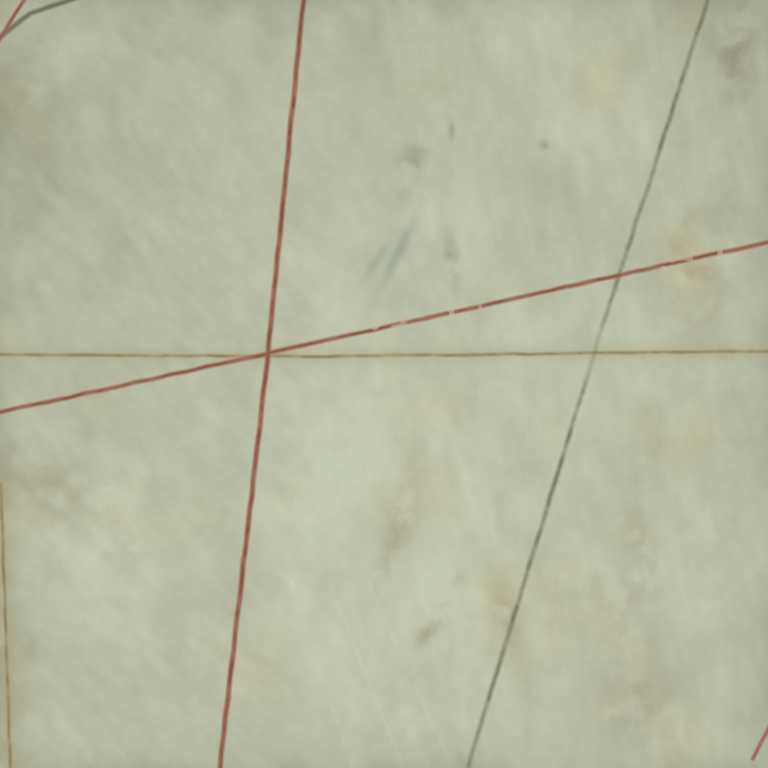
A Shadertoy shader for this texture:

```glsl
float hash(vec2 p) {
    vec3 q = fract(vec3(p.xyx) * 0.1031);
    q += dot(q, q.yzx + 33.33);
    return fract((q.x + q.y) * q.z);
}

float valueNoise(vec2 p) {
    vec2 cell = floor(p), f = fract(p);
    f = f * f * (3.0 - 2.0 * f);
    float low = mix(hash(cell), hash(cell + vec2(1, 0)), f.x);
    float high = mix(hash(cell + vec2(0, 1)), hash(cell + 1.0), f.x);
    return mix(low, high, f.y);
}

float fbm(vec2 p) {
    float sum = 0.0, amplitude = 0.5;
    for (int i = 0; i < 4; i++) {
        sum += amplitude * valueNoise(p);
        p = mat2(1.6, 1.2, -1.2, 1.6) * p + 17.3;
        amplitude *= 0.5;
    }
    return sum;
}

vec2 rotate(vec2 p, float angle) {
    float c = cos(angle), s = sin(angle);
    return vec2(c * p.x - s * p.y, s * p.x + c * p.y);
}

float segmentDistance(vec2 p, vec2 a, vec2 b) {
    vec2 ab = b - a;
    return length(p - a - ab * clamp(dot(p - a, ab) / dot(ab, ab), 0.0, 1.0));
}

// Distance to two straight strokes joined at a bend
float bentDistance(vec2 p, vec2 a, vec2 bend, vec2 b) {
    return min(segmentDistance(p, a, bend), segmentDistance(p, bend, b));
}

float inkCoverage(float d, float halfWidth, float softness) {
    return 1.0 - smoothstep(halfWidth - softness, halfWidth + softness, d);
}

float glow(vec2 p, vec2 center, vec2 radius) {
    vec2 q = (p - center) / radius;
    return exp(-dot(q, q));
}

// Tilted elliptical stain broken up by a mottled mask
float stain(vec2 p, vec2 center, vec2 radius, float tilt, float mottle) {
    return glow(rotate(p - center, -tilt), vec2(0.0), radius) * smoothstep(0.2, 0.7, mottle);
}

vec3 paper(vec2 p) {
    vec3 light = vec3(0.755, 0.778, 0.678), shade = vec3(0.665, 0.685, 0.590);
    float cloud = fbm(p * 7.0 + 3.0);
    float blotch = fbm(p * vec2(26.0, 18.0) + 51.0);
    float grain = fbm(p * 80.0);
    // Fibres slant down to the right, steeper on the right side
    float slanted = fbm(rotate(p, -0.75) * vec2(70.0, 24.0));
    float steep = fbm(rotate(p, -0.2) * vec2(58.0, 15.0) + 40.0);
    float fibre = mix(slanted, steep, smoothstep(0.25, 0.65, p.x));
    float tone = 0.33 + 0.95 * (cloud - 0.47) + 0.65 * (blotch - 0.47);
    tone += 0.6 * (fibre - 0.47) + 0.35 * (grain - 0.47);
    tone += 0.38 * glow(p, vec2(0.2, 0.88), vec2(0.32, 0.25));
    tone += 0.25 * glow(p, vec2(0.95, 0.95), vec2(0.2, 0.25));
    tone += 0.2 * glow(p, vec2(0.88, 0.06), vec2(0.15, 0.12));
    tone -= 0.25 * glow(p, vec2(0.6, 0.3), vec2(0.35, 0.3));
    vec2 edge = min(p, 1.0 - p);
    tone += 0.55 * exp(-min(edge.x, edge.y) * 38.0);
    vec3 color = mix(light, shade, clamp(tone, -0.2, 1.6));
    float warmth = smoothstep(0.48, 0.75, fbm(p * 9.0 + 83.0)) * (0.4 + 0.6 * p.x);
    return color + vec3(0.008, -0.012, -0.035) * warmth;
}

vec3 addStains(vec3 color, vec2 p) {
    float mottle = fbm(p * 40.0 + 9.0);
    float ochre = 0.8 * stain(p, vec2(0.075, 0.355), vec2(0.065, 0.035), -0.3, mottle);
    ochre += 0.9 * stain(p, vec2(0.52, 0.32), vec2(0.018, 0.08), -0.3, mottle);
    ochre += 1.3 * stain(p, vec2(0.57, 0.20), vec2(0.010, 0.05), -0.55, mottle);
    ochre += 0.8 * stain(p, vec2(0.66, 0.19), vec2(0.022, 0.06), 0.25, mottle);
    ochre += 0.6 * stain(p, vec2(0.03, 0.86), vec2(0.06, 0.09), 0.0, mottle);
    ochre += 0.7 * stain(p, vec2(0.91, 0.65), vec2(0.05, 0.08), 0.0, mottle);
    ochre += 0.6 * stain(p, vec2(0.83, 0.26), vec2(0.03, 0.10), 0.0, mottle);
    ochre += 0.5 * stain(p, vec2(0.01, 0.18), vec2(0.03, 0.25), 0.0, mottle);
    color = mix(color, vec3(0.60, 0.55, 0.41), min(0.55 * ochre, 0.65));

    float umber = 1.1 * stain(p, vec2(0.957, 0.94), vec2(0.030, 0.07), 0.0, mottle);
    umber += 0.8 * stain(p, vec2(0.535, 0.78), vec2(0.018, 0.045), -0.4, mottle);
    umber += stain(p, vec2(0.588, 0.66), vec2(0.010, 0.035), 0.1, mottle);
    umber += 0.6 * stain(p, vec2(0.83, 0.08), vec2(0.05, 0.06), 0.0, mottle);
    color = mix(color, vec3(0.54, 0.51, 0.43), min(0.55 * umber, 0.65));

    float soot = stain(p, vec2(0.518, 0.67), vec2(0.007, 0.045), -0.45, 0.6);
    soot += 0.6 * stain(p, vec2(0.49, 0.66), vec2(0.006, 0.03), -0.6, 0.6);
    soot += stain(p, vec2(0.588, 0.83), vec2(0.005, 0.012), 0.0, 0.7);
    soot += stain(p, vec2(0.709, 0.811), vec2(0.006), 0.0, 0.7);
    color = mix(color, vec3(0.52, 0.55, 0.47), min(0.5 * soot, 0.6));

    // Pale creases fanning across the lower middle
    for (int i = 0; i < 3; i++) {
        float shift = 0.05 * float(i);
        float d = segmentDistance(p, vec2(0.38 + shift, 0.24), vec2(0.46 + 1.3 * shift, 0.0));
        color += 0.025 * inkCoverage(d, 0.002, 0.004) * smoothstep(0.25, 0.6, mottle);
    }
    return color;
}

void mainImage(out vec4 fragColor, in vec2 fragCoord) {
    vec2 p = fragCoord / iResolution.xy;
    vec3 color = addStains(paper(p), p);
    vec2 wobble = vec2(valueNoise(p * 45.0), valueNoise(p * 45.0 + 31.0)) - 0.5;
    vec2 q = p + 0.0014 * wobble;
    float wear = smoothstep(0.2, 0.7, fbm(p * 60.0 + 70.0));
    float soft = max(0.0022, 0.8 / iResolution.y);
    vec2 crossing = vec2(0.349, 0.540);

    // Faded ochre rules with a stained halo
    float ochreLine = bentDistance(q, vec2(-0.01, 0.538), vec2(0.42, 0.536), vec2(1.01, 0.543));
    float margin = segmentDistance(q, vec2(0.001, 0.37), vec2(0.014, -0.01));
    float rule = min(ochreLine, margin);
    color = mix(color, vec3(0.63, 0.57, 0.41), 0.35 * exp(-rule * 120.0));
    color = mix(color, vec3(0.52, 0.45, 0.29), inkCoverage(rule, 0.0018, soft) * (0.35 + 0.45 * wear));

    // Soft green line, palest near the ochre rule
    float greenLine = bentDistance(q, vec2(0.925, 1.01), vec2(0.781, 0.564), vec2(0.606, -0.01));
    float fade = 1.0 - 0.6 * glow(p, vec2(p.x, 0.55), vec2(1.0, 0.06));
    color = mix(color, vec3(0.41, 0.43, 0.32), inkCoverage(greenLine, 0.0026, soft * 1.5) * fade * (0.45 + 0.4 * wear));
    float corner = bentDistance(q, vec2(-0.01, 0.945), vec2(0.04, 0.983), vec2(0.105, 1.005));
    color = mix(color, vec3(0.31, 0.33, 0.25), 0.7 * inkCoverage(corner, 0.0028, soft * 1.4));

    // Red lines: warm edges, darker broken core, sparse gaps
    float steep = bentDistance(q, vec2(0.396, 1.01), crossing, vec2(0.285, -0.01));
    float slanted = bentDistance(q, vec2(-0.01, 0.461), crossing, vec2(1.01, 0.687));
    float scraps = min(segmentDistance(q, vec2(-0.005, 0.942), vec2(0.034, 1.005)),
                       segmentDistance(q, vec2(0.98, 0.012), vec2(1.005, 0.06)));
    float red = min(min(steep, slanted + 0.0006), scraps + 0.0008);
    float gaps = smoothstep(0.72, 0.85, valueNoise(p * 80.0 + 12.0)) * step(0.4, p.x);
    color = mix(color, vec3(0.62, 0.40, 0.33), inkCoverage(red, 0.0034, soft) * (1.0 - 0.5 * gaps) * 0.85);
    float core = inkCoverage(red, 0.0015, soft) * (0.2 + 0.8 * wear);
    color = mix(color, vec3(0.42, 0.22, 0.18), core * (1.0 - gaps) * 0.7);

    fragColor = vec4(clamp(color, 0.0, 1.0), 1.0);
}
```
